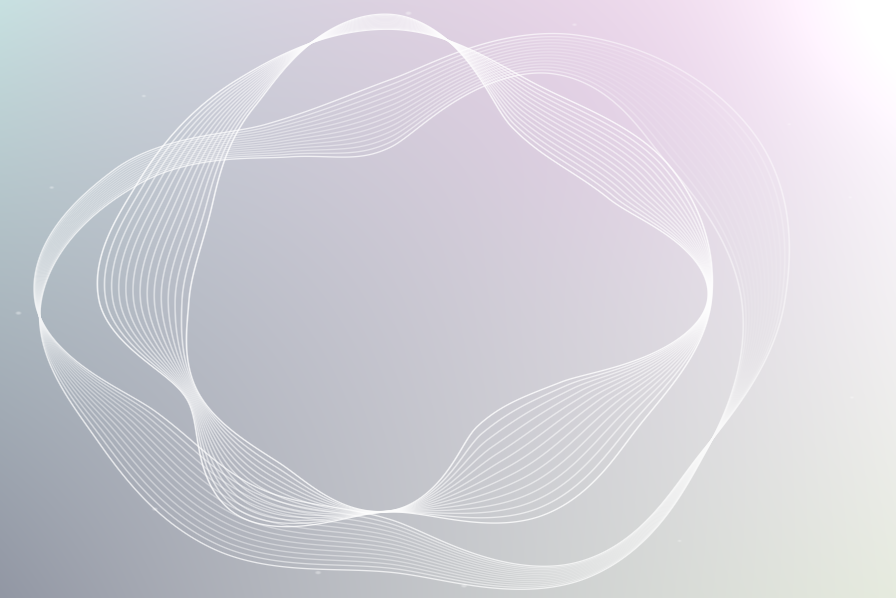
Give the GLSL for this background, as a Shadertoy shader.

```glsl
// Two woven rings of fine white strands over a soft grey, pink and mint gradient.

const float TAU = 6.2831853;

float hash(float n) { return fract(sin(n * 127.1) * 43758.5453); }

// Smooth curve through three colours at t = 0, 0.5 and 1
vec3 blend3(vec3 a, vec3 b, vec3 c, float t) {
    return a * (1.0 - t) * (1.0 - 2.0 * t) + b * 4.0 * t * (1.0 - t) + c * t * (2.0 * t - 1.0);
}

vec3 backdrop(vec2 uv) {
    vec3 low = blend3(vec3(.57, .59, .64), vec3(.77, .78, .79), vec3(.90, .92, .87), uv.x);
    vec3 middle = blend3(vec3(.67, .72, .75), vec3(.80, .79, .83), vec3(.95, .94, .95), uv.x);
    vec3 high = blend3(vec3(.78, .88, .88), vec3(.88, .83, .89), vec3(1.0, .98, 1.0), uv.x);
    vec3 col = blend3(low, middle, high, uv.y);
    vec2 pink = (uv - vec2(.72, .83)) / vec2(.22, .25);
    col.g -= .025 * exp(-dot(pink, pink));
    vec2 corner = (uv - 1.0) / vec2(.15, .2);
    return col + .05 * exp(-dot(corner, corner));
}

// Periodic cubic spline; each knot holds the radii of a ribbon's two edges
vec2 edgeRadii(vec2 knots[12], float turn) {
    float s = fract(turn) * 12.0;
    int i = int(s);
    float t = fract(s);
    vec2 a = knots[(i + 11) % 12], b = knots[i % 12];
    vec2 c = knots[(i + 1) % 12], d = knots[(i + 2) % 12];
    return b + .5 * t * (c - a + t * (2.0 * a - 5.0 * b + 4.0 * c - d + t * (3.0 * (b - c) + d - a)));
}

// Coverage of the strands that run between the two edges of a ribbon
float ribbon(vec2 q, vec2 knots[12], float strands, float fill, float pixel) {
    float r = max(length(q), .01);
    float turn = atan(q.y, q.x) / TAU;
    vec2 edges = edgeRadii(knots, turn);
    vec2 slopes = (edgeRadii(knots, turn + .002) - edges) / (.002 * TAU * r);
    float clear = 1.0;
    for (float i = 0.0; i <= strands; i++) {
        float k = i / strands;
        float slope = mix(slopes.x, slopes.y, k);
        float dist = abs(r - mix(edges.x, edges.y, k)) / sqrt(1.0 + slope * slope);
        float line = clamp((.0011 + .5 * pixel - dist) / pixel, 0.0, 1.0);
        float rim = pow(abs(2.0 * k - 1.0), 6.0);
        clear *= 1.0 - line * mix(fill, .85, rim);
    }
    return 1.0 - clear;
}

void mainImage(out vec4 fragColor, in vec2 fragCoord) {
    vec2 uv = fragCoord / iResolution.xy;
    float aspect = iResolution.x / iResolution.y;
    float pixel = 1.0 / iResolution.y;
    vec2 p = vec2(uv.x * aspect, uv.y);
    vec3 col = backdrop(uv);

    // Radii run counter-clockwise from the right, one knot per 30 degrees
    vec2 innerKnots[12] = vec2[12](
        vec2(.435, .440), vec2(.345, .445), vec2(.335, .414), vec2(.480, .455),
        vec2(.375, .426), vec2(.287, .400), vec2(.277, .400), vec2(.305, .324),
        vec2(.310, .415), vec2(.350, .352), vec2(.240, .414), vec2(.270, .400));
    vec2 outerKnots[12] = vec2[12](
        vec2(.482, .541), vec2(.445, .572), vec2(.440, .514), vec2(.258, .371),
        vec2(.279, .342), vec2(.396, .439), vec2(.480, .488), vec2(.465, .371),
        vec2(.480, .361), vec2(.453, .365), vec2(.535, .505), vec2(.500, .496));

    // Ribbons, stretched sideways; the outer filling fades at the upper right
    vec2 q = (p - vec2(.436 * aspect, .496)) / vec2(.813 * aspect, 1.0);
    float fade = smoothstep(.1, .4, q.x) * smoothstep(-.25, 0.0, q.y);
    float inner = ribbon(q, innerKnots, 13.0, .55, pixel);
    float outer = ribbon(q, outerKnots, 13.0, .45 - .33 * fade, pixel);
    outer *= 1.0 - .35 * fade;
    col = mix(col, vec3(1), 1.0 - (1.0 - .95 * inner) * (1.0 - .85 * outer));

    // Scattered specks of light near the border
    for (float i = 1.0; i <= 12.0; i++) {
        float a = TAU * (i + hash(i)) / 12.0;
        vec2 spot = vec2(.5 * aspect, .5) + vec2(.48 * aspect, .48) * vec2(cos(a), sin(a));
        float size = .001 + .002 * hash(i + 20.0);
        float speck = smoothstep(size + pixel, size - pixel, length((p - spot) * vec2(.6, 1.0)));
        col = mix(col, vec3(1), .35 * speck);
    }

    fragColor = vec4(clamp(col, 0.0, 1.0), 1.0);
}
```
